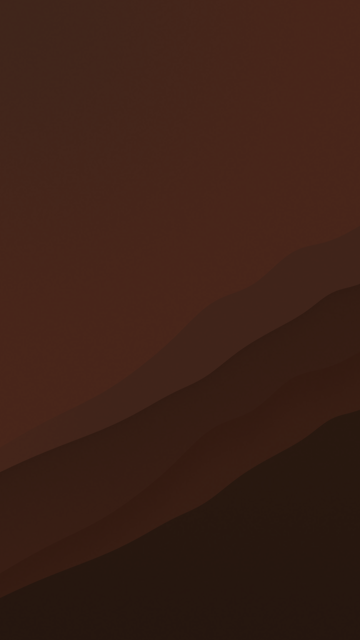
Give the GLSL for this background, as a WebGL 1 fragment shader.

```glsl
precision highp float;
uniform vec2 u_resolution;

const vec3 SKY_WARM = vec3(0.284, 0.147, 0.102);
const vec3 SKY_DIM = vec3(0.250, 0.147, 0.106);
const vec3 HAZE_COOL = vec3(0.252, 0.141, 0.102);
const vec3 HAZE_WARM = vec3(0.270, 0.145, 0.102);
const vec3 SLOPE_DARK = vec3(0.206, 0.113, 0.076);
const vec3 SLOPE_WARM = vec3(0.224, 0.118, 0.080);
const vec3 FOOT_DARK = vec3(0.204, 0.104, 0.067);
const vec3 FOOT_WARM = vec3(0.220, 0.116, 0.076);
const vec3 GROUND_TOP = vec3(0.158, 0.094, 0.060);
const vec3 GROUND_LOW = vec3(0.147, 0.088, 0.059);
const float LAYER_DROP = 0.1966;   // distance between repeated ridges
const float SHADOW_DEPTH = 0.012;
const float SHADOW_STRENGTH = 0.07;
const float GRAIN_STRENGTH = 0.004;
const vec2 GRAIN_CELLS = vec2(216.0, 384.0);

float bump(float x, float center, float width) {
  float d = (x - center) / width;
  return exp(-d * d);
}

// Ridge profiles: a slanted line with soft swells
float softRidge(float x) {
  return mix(0.3008, 0.6471, x) - 0.0130 * bump(x, 0.30, 0.15)
    + 0.0221 * bump(x, 0.59, 0.10) + 0.0234 * bump(x, 0.81, 0.09);
}

float crispRidge(float x) {
  return mix(0.2635, 0.5547, x) - 0.0195 * bump(x, 0.36, 0.22)
    - 0.0104 * bump(x, 0.57, 0.08) + 0.0104 * bump(x, 0.92, 0.06);
}

// Coverage below a ridge, smoothed over about one pixel
float below(float y, float ridge) {
  float edge = 0.9 / u_resolution.y;
  return smoothstep(-edge, edge, ridge - y);
}

float hash(vec2 p) {
  vec3 q = fract(p.xyx * 0.1031);
  q += dot(q, q.yzx + 33.33);
  return fract((q.x + q.y) * q.z);
}

float noise(vec2 p) {
  vec2 cell = floor(p);
  vec2 f = fract(p);
  f = f * f * (3.0 - 2.0 * f);
  float low = mix(hash(cell), hash(cell + vec2(1.0, 0.0)), f.x);
  float high = mix(hash(cell + vec2(0.0, 1.0)), hash(cell + 1.0), f.x);
  return mix(low, high, f.y);
}

void main() {
  vec2 uv = gl_FragCoord.xy / u_resolution;
  float soft = softRidge(uv.x);
  float crisp = crispRidge(uv.x);

  // Upper field, dimmer toward the top left
  float dim = smoothstep(0.9, 0.0, length((uv - vec2(0.0, 1.0)) * vec2(0.9, 1.6)));
  vec3 color = mix(SKY_WARM, SKY_DIM, dim);

  // Upper pair of layers
  float hazeWarmth = (1.0 - smoothstep(0.0, 0.35, uv.x)) * 0.8;
  color = mix(color, mix(HAZE_COOL, HAZE_WARM, hazeWarmth), below(uv.y, soft));
  float slopeWarmth = smoothstep(0.0, 0.16, crisp - uv.y) * (1.0 - 0.7 * uv.x);
  vec3 slope = mix(SLOPE_DARK, SLOPE_WARM, slopeWarmth);
  slope *= 1.0 - SHADOW_STRENGTH * exp(-max(crisp - uv.y, 0.0) / SHADOW_DEPTH);
  color = mix(color, slope, below(uv.y, crisp));

  // Lower pair repeats the same ridges
  float lowSoft = soft - LAYER_DROP;
  float lowCrisp = crisp - LAYER_DROP;
  float footWarmth = smoothstep(0.0, 0.08, lowSoft - uv.y);
  color = mix(color, mix(FOOT_DARK, FOOT_WARM, footWarmth), below(uv.y, lowSoft));
  vec3 ground = mix(GROUND_LOW, GROUND_TOP, smoothstep(0.0, 0.3, uv.y));
  color = mix(color, ground, below(uv.y, lowCrisp));

  // Faint paper grain
  float grain = noise(uv * GRAIN_CELLS) - 0.5;
  gl_FragColor = vec4(color + grain * GRAIN_STRENGTH, 1.0);
}
```
